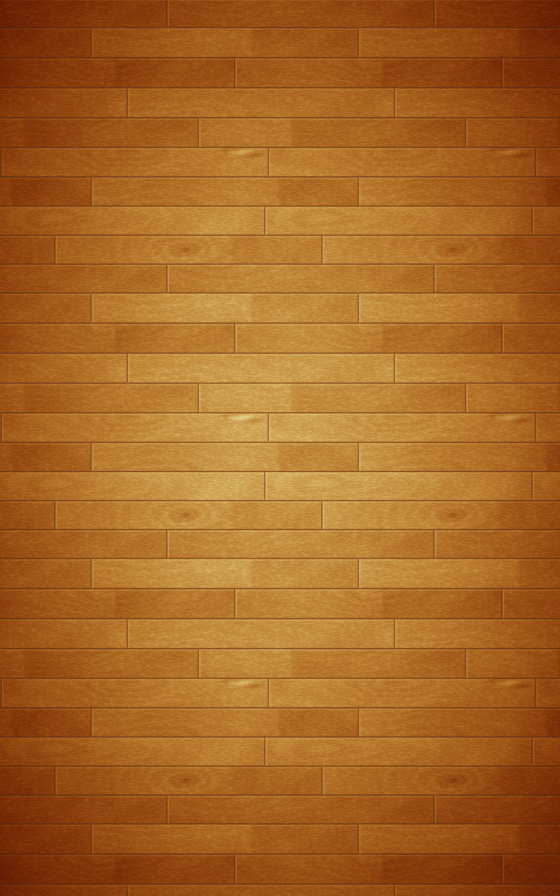
Write a Shadertoy shader that draws this texture.

```glsl
// Warm wooden floor: staggered planks with grain, knots, fine seams and a dark vignette.
#define PLANK vec2(0.4771, 0.05267) // plank length and height, in canvas widths
#define FIRST_SEAM 0.049            // top edge to first full seam
#define ROWS 9                      // rows before the stagger repeats
#define BOW 0.065                   // uneven row spacing, in rows
#define SEAM_WIDTH 0.0011
#define CENTER_TONE 0.797
#define VIGNETTE 0.19
#define GRAIN 0.085
#define RINGS 0.013
#define BLOTCH 0.014

const float JOINT[ROWS] = float[](0.341, 0.878, 0.476, 0.742, 0.004, 0.341, 0.991, 0.205, 0.624);
const float TONE[ROWS] = float[](0.018, -0.020, 0.012, 0.006, 0.015, -0.005, 0.025, 0.006, -0.024);
const float CUT[ROWS] = float[](0.60, 0.55, 2.0, 0.35, 2.0, 0.70, 2.0, 0.66, 2.0);

vec2 hash2(vec2 p) {
    vec3 q = fract(p.xyx * vec3(0.1031, 0.1030, 0.0973));
    q += dot(q, q.yzx + 33.33);
    return fract((q.xx + q.yz) * q.zy);
}

// Cellular noise: distance to the nearest scattered point
float cellular(vec2 p) {
    vec2 cell = floor(p), f = fract(p);
    float nearest = 2.0;
    for (int j = -1; j <= 1; j++)
        for (int i = -1; i <= 1; i++) {
            vec2 o = vec2(i, j);
            nearest = min(nearest, length(o + hash2(cell + o) - f));
        }
    return nearest;
}

// Smooth-edged line of half width w at distance d
float line(float d, float w) {
    float soft = 0.75 / iResolution.x;
    return 1.0 - smoothstep(w - soft, w + soft, abs(d));
}

// Wood colour from its red level: darker wood is also more saturated
vec3 woodColor(float tone) {
    return vec3(1.0, 1.05, 0.9) * pow(vec3(clamp(tone, 0.05, 1.0)), vec3(1.0, 2.4, 4.83));
}

// Tone offset within a plank; v is in plank heights, from its upper left
float woodFigure(vec2 v, int row) {
    float seed = float(row) * 2.37 + 1.0;
    vec2 rnd = hash2(vec2(seed, 7.0 + seed));
    bool knotted = row == 7;

    // Growth rings around a stretched centre
    vec2 centre = knotted ? vec2(4.5, 0.5) : vec2(1.0 + 5.0 * rnd.x, 1.6 * rnd.y - 0.3);
    float wobble = 0.07 * sin(1.7 * v.x + seed) + 0.03 * sin(4.1 * v.x + 5.0 * v.y + 3.0 * seed);
    float d = length((v - centre) * vec2(knotted ? 0.42 : 0.22, 1.0)) + wobble;
    float figure = RINGS * sin(26.0 * d + 1.5 * sin(5.0 * d + seed)) * (0.35 + 0.9 * exp(-1.8 * d));
    if (knotted) figure -= 0.07 * exp(-35.0 * d * d);

    // Soft blotches from layered sines
    figure += BLOTCH * sin(1.1 * v.x + seed + sin(2.3 * v.y + 0.7 * v.x)) * sin(0.53 * v.x + 2.0 * v.y + 2.0 * seed);
    figure += 0.5 * BLOTCH * sin(3.1 * v.x + 2.0 * sin(3.0 * v.y + seed)) * sin(2.0 * v.y + 1.9 * v.x);

    // Pale flame beside the joint of one row
    if (row == 4) {
        vec2 c = (v - vec2(8.2, 0.17 + 0.12 * (v.x - 8.2))) * vec2(1.5, 7.0);
        figure += 0.09 * exp(-dot(c, c)) * sin(14.0 * v.y + 3.0 * v.x);
    }

    // Fine pores, long and short
    float pores = 0.6 * cellular(v * vec2(5.0, 15.0) + seed * 17.0)
                + 0.4 * cellular(v * vec2(11.0, 19.0) + seed * 31.0);
    return figure + GRAIN * (pores - 0.47);
}

void mainImage(out vec4 fragColor, in vec2 fragCoord) {
    vec2 uv = fragCoord / iResolution.xy;
    vec2 p = vec2(fragCoord.x, iResolution.y - fragCoord.y) / iResolution.x;

    // Plank coordinates
    float r = (p.y - FIRST_SEAM) / PLANK.y;
    r -= BOW * sin(3.14159 * fract(r / float(ROWS)));
    int row = int(mod(floor(r), float(ROWS)));
    float along = fract(p.x / PLANK.x - JOINT[row]);
    vec2 local = vec2(along, fract(r));

    // Tone of the board, with a darker second half on some rows
    float tone = TONE[row] - 0.028 * smoothstep(-0.012, 0.012, along - CUT[row]);
    tone += woodFigure(local * vec2(PLANK.x / PLANK.y, 1.0), row);

    // Vignette
    vec2 c = 2.0 * uv - 1.0;
    float base = CENTER_TONE - VIGNETTE * dot(c, c);
    vec3 color = woodColor(base + tone);

    // Dark seams with a lit edge below and to the right
    vec2 d = (fract(local + 0.5) - 0.5) * PLANK;
    float lit = max(0.35 * line(d.y - 0.0030, SEAM_WIDTH), 0.5 * line(d.x - 0.0030, SEAM_WIDTH));
    float dark = max(line(d.y, SEAM_WIDTH), 0.85 * line(d.x, SEAM_WIDTH));
    color = mix(color, woodColor(base + 0.11), lit);
    color = mix(color, vec3(0.52, 0.27, 0.12) * base / CENTER_TONE, 0.8 * dark);

    fragColor = vec4(color, 1.0);
}
```
